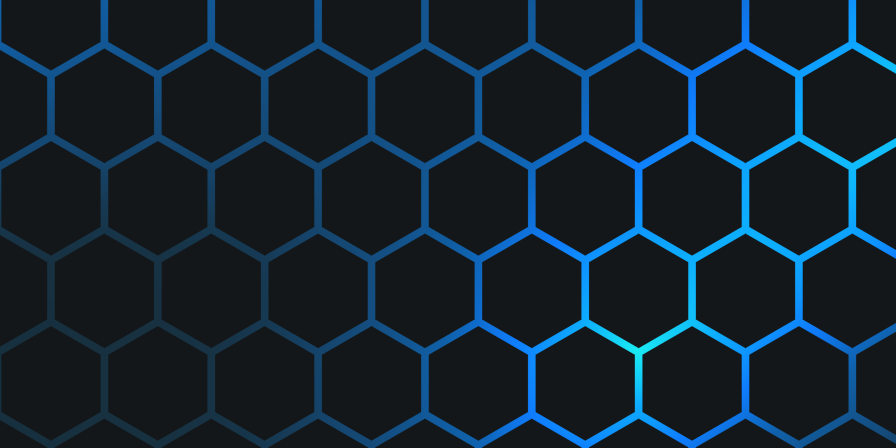
Reproduce this background procedurally as a Shadertoy shader.

```glsl
const vec2 CELL = vec2(0.2385, 0.4131); // one hexagon wide, two rows tall

// Distance from p to the nearest wall of a pointy-topped honeycomb
float wallDistance(vec2 p) {
    vec2 a = (fract(p / CELL + 0.5) - 0.5) * CELL;
    vec2 b = (fract(p / CELL) - 0.5) * CELL;
    vec2 q = abs(dot(a, a) < dot(b, b) ? a : b);
    return 0.5 * CELL.x - max(q.x, dot(q, vec2(0.5, 0.8660254)));
}

// Brightness of the walls: a slanted beam, a hot tip and a dim light from above
float glow(vec2 p) {
    vec2 tip = vec2(1.424, 0.219);
    vec2 axis = normalize(vec2(0.576, 0.442));
    vec2 r = p - tip;
    float side = axis.x * r.y - axis.y * r.x;
    float along = min(dot(r, axis), 0.0);
    float d = length(vec2(along, side < 0.0 ? 1.3 * side : side));
    float beam = 0.82 * exp(-d * d / 0.336);
    float hotTip = 0.17 * exp(-length(r) / 0.2);
    float above = 0.52 * exp(-0.55 * p.x) * smoothstep(0.3, 1.1, p.y);
    return beam + hotTip + above;
}

// Slate through blue to cyan
vec3 wallColor(float t) {
    vec3 c = mix(vec3(0.09, 0.19, 0.25), vec3(0.08, 0.29, 0.47), smoothstep(0.0, 0.27, t));
    c = mix(c, vec3(0.06, 0.38, 0.67), clamp((t - 0.25) / 0.25, 0.0, 1.0));
    c = mix(c, vec3(0.06, 0.49, 1.0), clamp((t - 0.5) / 0.2, 0.0, 1.0));
    c = mix(c, vec3(0.05, 0.67, 1.0), clamp((t - 0.7) / 0.16, 0.0, 1.0));
    return mix(c, vec3(0.1, 0.92, 0.95), clamp((t - 0.86) / 0.13, 0.0, 1.0));
}

void mainImage(out vec4 fragColor, in vec2 fragCoord) {
    vec2 p = fragCoord / iResolution.y;
    float pixel = 1.0 / iResolution.y;

    // Walls over a flat charcoal ground
    float d = wallDistance(p - vec2(0.3523, 0.5573)) - 0.0085;
    float wall = 1.0 - smoothstep(-0.7 * pixel, 0.7 * pixel, d);
    vec3 color = mix(vec3(0.075, 0.092, 0.1), wallColor(glow(p)), wall);
    fragColor = vec4(color, 1.0);
}
```
